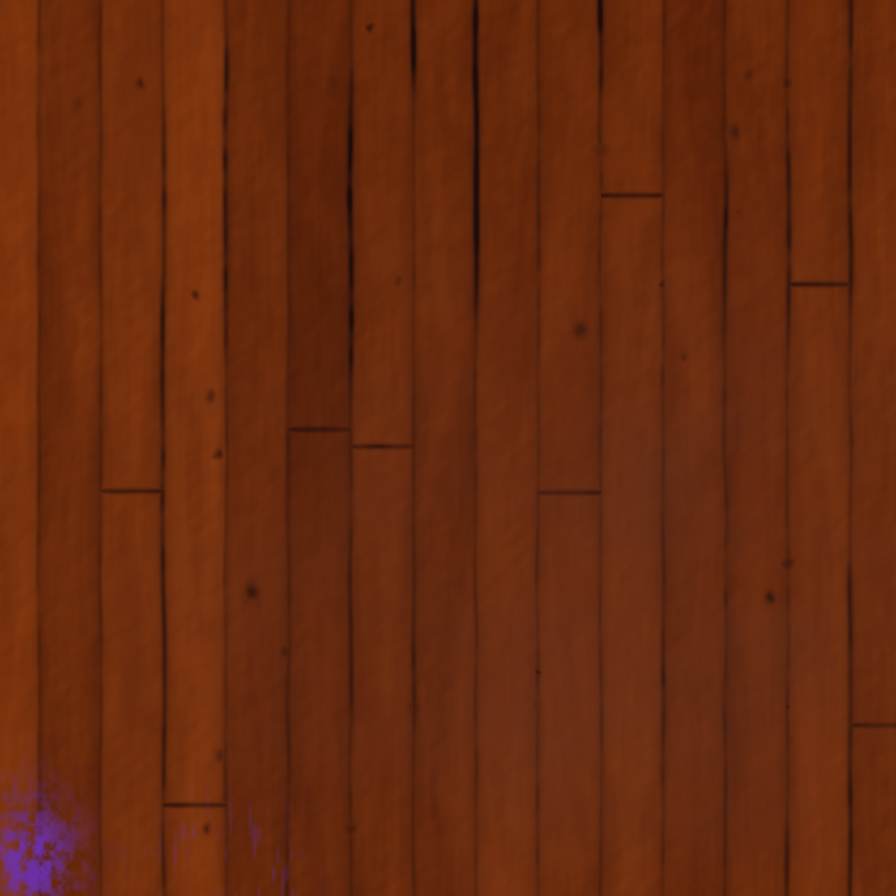
Write a Shadertoy shader that draws this texture.

```glsl
// Worn reddish-brown strip floor: vertical boards with stretched, warped grain,
// broken dark seams, a few butt joints, small stains, a pale haze in the middle
// and violet scuffs in the lower left corner. Built from sine-hash value noise.

#define BOARD_WIDTH 0.0697
#define BOARD_OFFSET 0.043
#define BOARD_CONTRAST 0.62
#define GRAIN_CONTRAST 0.85
#define SEAM_WIDTH 0.0036
#define STAIN_COUNT 34
#define DARK_WOOD vec3(0.315, 0.108, 0.026)
#define LIGHT_WOOD vec3(0.530, 0.225, 0.058)
#define HAZE_COLOR vec3(0.400, 0.205, 0.150)
#define GAP_COLOR vec3(0.100, 0.040, 0.040)
#define VIOLET vec3(0.420, 0.190, 0.720)

float hash(vec2 p) {
    return fract(sin(dot(p, vec2(127.1, 311.7))) * 43758.5453);
}

float noise(vec2 p) {
    vec2 i = floor(p), f = fract(p);
    f = f * f * (3.0 - 2.0 * f);
    return mix(mix(hash(i), hash(i + vec2(1, 0)), f.x),
               mix(hash(i + vec2(0, 1)), hash(i + vec2(1, 1)), f.x), f.y);
}

float fbm(vec2 p) {
    float sum = 0.0, amp = 0.533;
    for (int i = 0; i < 4; i++) {
        sum += amp * noise(p);
        p = p * 2.03 + 17.3;
        amp *= 0.5;
    }
    return sum;
}

// Soft bell around zero
float bell(float d, float width) {
    return exp(-d * d / (width * width));
}

// Light-to-dark position of the wood within one board
float woodTone(vec2 p, float board) {
    vec2 q = p + vec2(board * 3.7, board * 9.1);
    float warp = fbm(q * vec2(9.0, 2.5)) - 0.5;
    float figure = fbm(vec2(q.x * 24.0 + warp * 3.0, q.y * 3.0)) - 0.5;
    float fibre = noise(q * vec2(210.0, 16.0)) - 0.5;
    float slant = fbm(vec2(p.x + p.y, (p.y - p.x) * 2.2) * 36.0) - 0.5;
    float contrast = BOARD_CONTRAST * mix(1.0, 0.4, smoothstep(0.2, 0.5, p.x));
    float tone = 0.52 + contrast * (hash(vec2(board, 4.0)) - 0.5);
    return tone + GRAIN_CONTRAST * (figure * 0.75 + fibre * 0.12 + slant * 0.28);
}

// Darkness of the broken gaps between boards
float seams(vec2 p, float u) {
    float seam = floor(u + 0.5);
    float wobble = 0.0025 * (noise(vec2(seam * 5.0, p.y * 14.0)) - 0.5);
    float d = (u - seam) * BOARD_WIDTH + wobble;
    float run = smoothstep(0.46, 0.78, noise(vec2(seam * 7.3, p.y * 4.0 + seam)));
    float broken = 0.45 + 0.75 * noise(vec2(seam * 3.1, p.y * 45.0));
    float worn = 0.3 + 0.7 * bell(p.x - 0.53, 0.2);
    float gap = run * broken * worn * bell(d, SEAM_WIDTH);
    float hairline = 0.24 * broken * bell(d, SEAM_WIDTH * 0.75);
    return gap + hairline + 0.09 * bell(d, SEAM_WIDTH * 3.0);
}

// Cross cut on some boards
float joint(vec2 p, float board) {
    float cut = 0.06 + 0.88 * hash(vec2(board, 21.0));
    float present = step(0.62, hash(vec2(board, 33.0)));
    float fade = 0.3 + 0.45 * noise(p * 45.0);
    return present * fade * bell(p.y - cut, 0.0032);
}

// Small round spots, half of them sitting on a seam
float stains(vec2 p) {
    float dark = 0.0;
    for (int i = 0; i < STAIN_COUNT; i++) {
        float k = float(i);
        vec2 c = vec2(hash(vec2(k, 1.0)), hash(vec2(k, 2.0)));
        float onSeam = BOARD_OFFSET + BOARD_WIDTH * floor(c.x / BOARD_WIDTH);
        c.x = mix(c.x, onSeam, step(0.5, hash(vec2(k, 3.0))));
        float radius = mix(0.003, 0.0075, hash(vec2(k, 5.0)));
        vec2 d = (p - c) * vec2(1.0, 0.8);
        d += 0.004 * (noise(p * 110.0) - 0.5);
        dark = max(dark, mix(0.15, 0.65, hash(vec2(k, 6.0))) * bell(length(d), radius));
    }
    return dark;
}

// Speckled corner patch plus thin vertical scrapes along the bottom
float scuffs(vec2 p) {
    float patchArea = bell(length((p - vec2(0.035, 0.04)) * vec2(1.0, 0.75)), 0.052);
    float specks = smoothstep(0.34, 0.85, fbm(p * vec2(115.0, 90.0)) + 0.25 * patchArea);
    float strip = bell(p.x - 0.25, 0.085) * smoothstep(0.15, 0.02, p.y);
    float scrapes = smoothstep(0.66, 0.95, noise(p * vec2(190.0, 42.0)));
    return patchArea * specks + 0.38 * strip * scrapes;
}

void mainImage(out vec4 fragColor, in vec2 fragCoord) {
    vec2 p = fragCoord / iResolution.y;
    float u = (p.x - BOARD_OFFSET) / BOARD_WIDTH;
    float board = floor(u);

    // Wood, blended softly across the board edges
    float edge = floor(u + 0.5);
    float across = smoothstep(-0.04, 0.04, u - edge);
    float tone = mix(woodTone(p, edge - 1.0), woodTone(p, edge), across);
    vec3 color = mix(DARK_WOOD, LIGHT_WOOD, clamp(tone, -0.1, 1.1));

    // Pale reflected haze
    float cloud = bell(length((p - vec2(0.68, 0.34)) * vec2(0.8, 1.0)), 0.33);
    color = mix(color, HAZE_COLOR, cloud * (0.12 + 0.55 * fbm(p * vec2(7.0, 11.0))));

    // Gaps, joints, stains and scuffs
    float dark = max(max(seams(p, u), joint(p, board)), stains(p));
    color = mix(color, GAP_COLOR, clamp(dark, 0.0, 0.92));
    color = mix(color, VIOLET, clamp(scuffs(p), 0.0, 0.9));

    fragColor = vec4(color, 1.0);
}
```
